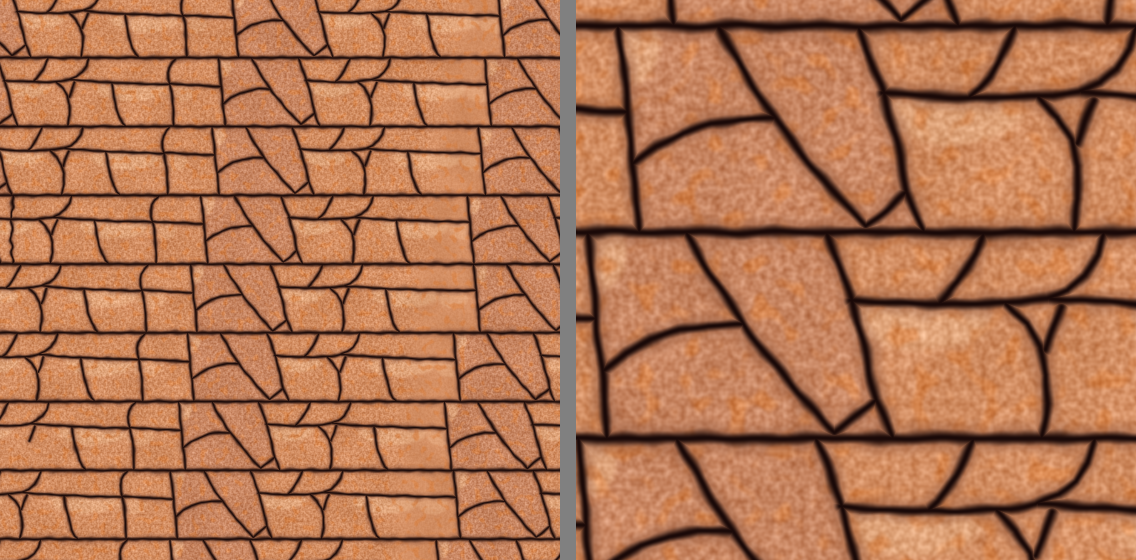
Left, the full canvas; right, a detail of the centre.
A WebGL 1 fragment shader for this texture:

```glsl
precision highp float;
// Courses of warm sandstone masonry with dark, uneven joints.
// Each course repeats one group of slabs and blocks, shifted sideways;
// joints are distances to short curves, and gradient noise adds grain and wear.

uniform vec2 u_resolution;

// Layout, measured in course heights
const float COURSES = 8.144;
const float TOP_CUT = 0.16;        // part of the first course above the canvas
const float PERIOD = 3.871;        // width of one group
const float WIDE_EXTRA = 0.244;    // longer end block on some courses
const float LEFT_PERIOD = 4.39;    // left group, with an extra column of stones
const float LEAN = 0.1;            // slope of the first slab edge

// Joints and wear
const float JOINT_CORE = 0.003;
const float JOINT_EDGE = 0.034;
const float SHADE_WIDTH = 0.085;
const float WARP = 0.016;
const float GRAIN = 0.13;

const vec3 SANDSTONE = vec3(0.825, 0.555, 0.385);
const vec3 SLAB = vec3(0.785, 0.525, 0.385);
const vec3 HIGHLIGHT = vec3(0.89, 0.665, 0.50);
const vec3 SHADE = vec3(0.62, 0.39, 0.28);
const vec3 JOINT = vec3(0.10, 0.035, 0.03);
const vec3 RUST = vec3(0.84, 0.50, 0.26);

vec2 gradient(vec2 cell) {
  vec3 h = fract(cell.xyx * vec3(0.1031, 0.1030, 0.0973));
  h += dot(h, h.yzx + 33.33);
  float angle = 6.2832 * fract((h.x + h.y) * h.z);
  return vec2(cos(angle), sin(angle));
}

float noise(vec2 p) {
  vec2 i = floor(p), f = fract(p);
  vec2 s = f * f * f * (f * (f * 6.0 - 15.0) + 10.0);
  vec2 e = vec2(1.0, 0.0);
  float low = mix(dot(gradient(i), f), dot(gradient(i + e), f - e), s.x);
  float high = mix(dot(gradient(i + e.yx), f - e.yx), dot(gradient(i + 1.0), f - 1.0), s.x);
  return mix(low, high, s.y);
}

float segment(vec2 p, vec2 a, vec2 b) {
  vec2 ab = b - a;
  return length(p - a - ab * clamp(dot(p - a, ab) / dot(ab, ab), 0.0, 1.0));
}

// Distance to a quadratic curve, taken as five chords
float curve(vec2 p, vec2 a, vec2 bend, vec2 b) {
  float d = 9.0;
  vec2 last = a;
  for (int i = 1; i <= 5; i++) {
    float t = float(i) / 5.0;
    vec2 next = mix(mix(a, bend, t), mix(bend, b, t), t);
    d = min(d, segment(p, last, next));
    last = next;
  }
  return d;
}

// Soft-edged oval of paler stone
float patchOval(vec2 p, vec2 center, vec2 radius) {
  return 1.0 - smoothstep(0.75, 1.05, length((p - center) / radius));
}

float courseStart(float row) {
  float middle = row - 4.0;
  return 3.263 - 0.1156 * row + 0.0064 * middle * middle - 0.035 * sin(2.0944 * row);
}

// Joints between the leaning slabs
float slabJoints(vec2 p) {
  float d = curve(p, vec2(0.48, 0.0), vec2(0.73, 0.50), vec2(1.20, 0.97));
  d = min(d, curve(p, vec2(0.07, 0.67), vec2(0.34, 0.43), vec2(0.75, 0.45)));
  d = min(d, curve(p, vec2(1.16, 0.0), vec2(1.31, 0.36), vec2(1.40, 0.81)));
  d = min(d, segment(p, vec2(1.40, 0.81), vec2(1.20, 0.97)));
  return min(d, segment(p, vec2(1.40, 0.81), vec2(1.48, 1.0)));
}

// Joints between the thin upper stones and the lower blocks
float blockJoints(vec2 p, float endX) {
  float d = curve(p, vec2(1.27, 0.33), vec2(1.75, 0.37), vec2(2.10, 0.34));
  d = min(d, curve(p, vec2(2.10, 0.34), vec2(2.44, 0.32), vec2(2.51, 0.0)));
  d = min(d, curve(p, vec2(2.24, 0.32), vec2(2.75, 0.37), vec2(endX, 0.39)));
  d = min(d, segment(p, vec2(2.30, 0.36), vec2(2.22, 0.57)));
  return min(d, curve(p, vec2(2.84, 0.36), vec2(2.92, 0.92), vec2(3.05, 1.0)));
}

void main() {
  // Courses count downward from the top
  vec2 uv = gl_FragCoord.xy / u_resolution.y;
  vec2 wall = vec2(uv.x, 1.0 - uv.y) * COURSES + vec2(0.0, TOP_CUT);
  vec2 q = wall + WARP * vec2(noise(wall * 5.0), noise(wall * 5.0 + 37.0));
  float row = floor(q.y);
  vec2 p = vec2(q.x - courseStart(row), fract(q.y));

  // Choose the group and fold into it
  float edge = p.x - LEAN * p.y;
  bool left = edge < 0.0;
  bool wide = row > 1.5 && abs(mod(row, 3.0) - 1.0) < 0.5;
  float period = PERIOD + (wide ? WIDE_EXTRA : 0.0);
  float d = min(abs(edge), abs(edge - period));
  if (left) p.x += LEFT_PERIOD;
  else if (edge > period) p.x -= period;

  // Gather the joints; a few left-hand stones are cracked or merged
  d = min(d, min(slabJoints(p), blockJoints(p, left ? 3.69 : period + 0.04)));
  bool cracked = left && abs(row - 3.0) < 0.5;
  bool merged = left && abs(row - 6.0) < 0.5;
  if (cracked) d = min(d, abs(p.x - 1.64 - 0.06 * noise(wall * 7.0)));
  else d = min(d, curve(p, vec2(1.70, 0.35), vec2(1.82, 0.25), vec2(1.92, 0.0)));
  if (!merged) d = min(d, curve(p, vec2(2.03, 0.35), vec2(2.31, 0.56), vec2(2.20, 1.0)));
  if (left) {
    d = min(d, curve(p, vec2(3.78, 0.0), vec2(3.60, 0.16), vec2(3.69, 0.40)));
    d = min(d, curve(p, vec2(3.69, 0.40), vec2(3.74, 0.60), vec2(3.74, 1.0)));
    d = min(d, segment(p, vec2(3.69, 0.38), vec2(4.43, 0.42)));
  }
  d = min(d, 0.85 * min(p.y, 1.0 - p.y));

  // Stone tint, pale patches and mottled grain
  float slab = 1.0 - smoothstep(1.18, 1.22, p.x - 0.25 * p.y);
  vec3 color = mix(SANDSTONE, SLAB, slab);
  float pale = patchOval(p, vec2(1.62, 0.42), vec2(0.37, 0.17));
  pale = max(pale, patchOval(p, vec2(3.13, 0.45), vec2(0.55, 0.20)));
  pale = max(pale, patchOval(p, vec2(0.06, 0.10), vec2(0.15, 0.20)));
  pale = max(pale, 0.7 * patchOval(p, vec2(3.82, 0.5), vec2(0.24, 0.16)));
  color = mix(color, HIGHLIGHT, 0.8 * pale * step(0.36, p.y + slab));
  color = mix(color, RUST, 0.7 * smoothstep(0.05, 0.45, noise(wall * 9.0 + 11.0)));
  float smoothEnd = smoothstep(3.0, 3.5, p.x) * (left ? 0.0 : 0.7);
  float grain = noise(wall * vec2(24.0, 21.0)) + 0.8 * noise(wall.yx * 41.0 + 5.0);
  color += GRAIN * (1.0 - smoothEnd) * grain * vec3(0.8, 1.0, 1.1);
  color += 0.05 * noise(wall * 2.3);

  // Worn brown rims, then dark joints of varying width
  float worn = d * (1.0 + 0.45 * noise(wall * 8.0 + 71.0));
  float soft = 0.5 * COURSES / u_resolution.y;
  color = mix(color, SHADE, 0.6 * (1.0 - smoothstep(0.015, SHADE_WIDTH, worn)));
  color = mix(JOINT, color, smoothstep(JOINT_CORE - soft, JOINT_EDGE + soft, worn));
  gl_FragColor = vec4(clamp(color, 0.0, 1.0), 1.0);
}
```
